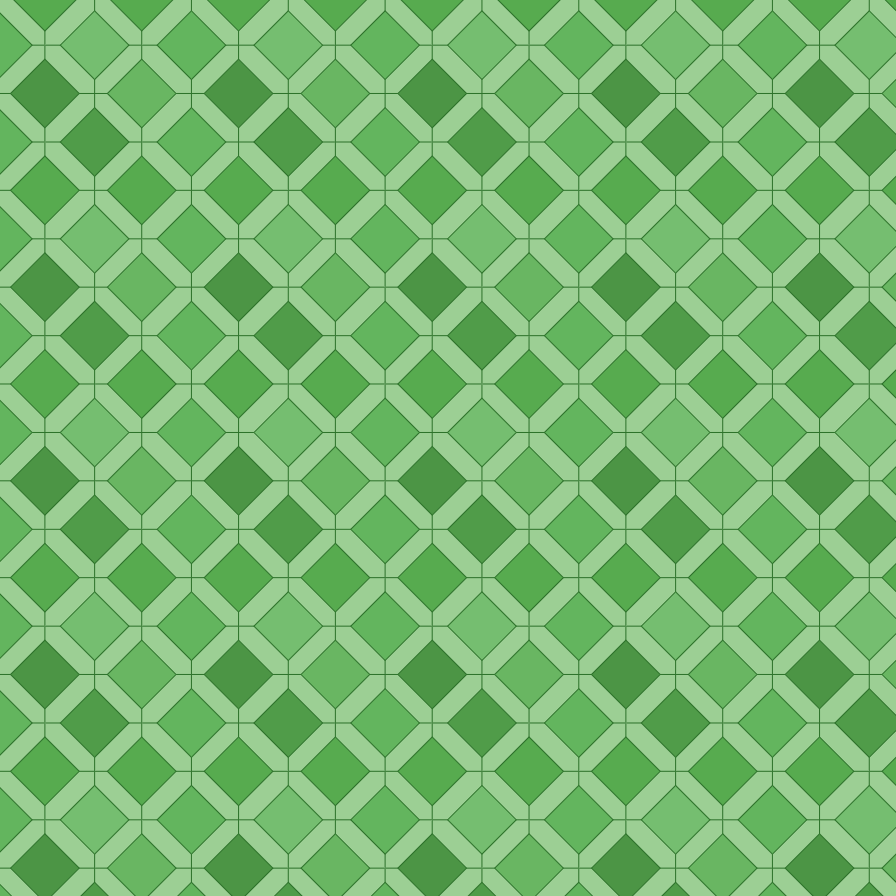
Reproduce this pattern procedurally as a three.js fragment shader.

```glsl
varying vec2 vUv;

const float CELL = 0.10807;                     // spacing of diamonds in one lattice
const float RADIUS = 0.0383;                    // half diagonal of a diamond
const float LINE_WIDTH = 0.00115;
const vec2 ORIGIN_A = vec2(0.0501, 0.0311);     // centre of a dark diamond, lattice A
const vec2 ORIGIN_B = vec2(0.1056, 0.1931);     // centre of a dark diamond, lattice B

const vec3 GROUND = vec3(0.61, 0.81, 0.58);
const vec3 LINE = vec3(0.18, 0.45, 0.17);
const vec3 DARK_A = vec3(0.300, 0.585, 0.270);
const vec3 DARK_B = vec3(0.313, 0.610, 0.285);
const vec3 GREEN = vec3(0.340, 0.670, 0.310);
const vec3 MID = vec3(0.410, 0.715, 0.385);
const vec3 LEAF = vec3(0.390, 0.710, 0.370);
const vec3 LIGHT = vec3(0.460, 0.745, 0.440);

// Share of a pixel inside the edge at distance zero
float fillCover(float dist, float pixel) {
  return clamp(0.5 - dist / pixel, 0.0, 1.0);
}

// Share of a pixel covered by a thin line, also below one pixel wide
float lineCover(float dist, float pixel) {
  float halfWidth = 0.5 * LINE_WIDTH;
  return fillCover(dist - halfWidth, pixel) - fillCover(dist + halfWidth, pixel);
}

// Position relative to the nearest diamond centre
vec2 cellPosition(vec2 p) {
  return (fract(p / CELL + 0.5) - 0.5) * CELL;
}

// Column and row parity, as the colours repeat every two cells
vec2 cellParity(vec2 p) {
  return mod(floor(p / CELL + 0.5), 2.0);
}

float gridLines(vec2 p, float pixel) {
  vec2 q = cellPosition(p);
  return max(lineCover(q.x, pixel), lineCover(q.y, pixel));
}

vec3 drawDiamond(vec3 base, vec2 p, vec3 tint, float pixel) {
  vec2 q = abs(cellPosition(p));
  float dist = (q.x + q.y - RADIUS) * 0.70711;
  vec3 color = mix(base, tint, fillCover(dist, pixel));
  return mix(color, LINE, lineCover(dist, pixel));
}

void main() {
  float pixel = max(fwidth(vUv.x), 0.00001);
  vec2 a = vUv - ORIGIN_A;
  vec2 b = vUv - ORIGIN_B;

  // Thin lines through the centres of both lattices
  float lines = max(gridLines(a, pixel), gridLines(b, pixel));
  vec3 color = mix(GROUND, LINE, lines);

  // Two by two colour scheme of each lattice
  vec2 pa = cellParity(a);
  vec2 pb = cellParity(b);
  vec3 tintA = mix(mix(DARK_A, MID, pa.x), GREEN, pa.y);
  vec3 tintB = mix(mix(DARK_B, LIGHT, pb.y), LEAF, pb.x);

  color = drawDiamond(color, a, tintA, pixel);
  color = drawDiamond(color, b, tintB, pixel);
  gl_FragColor = vec4(color, 1.0);
}
```
